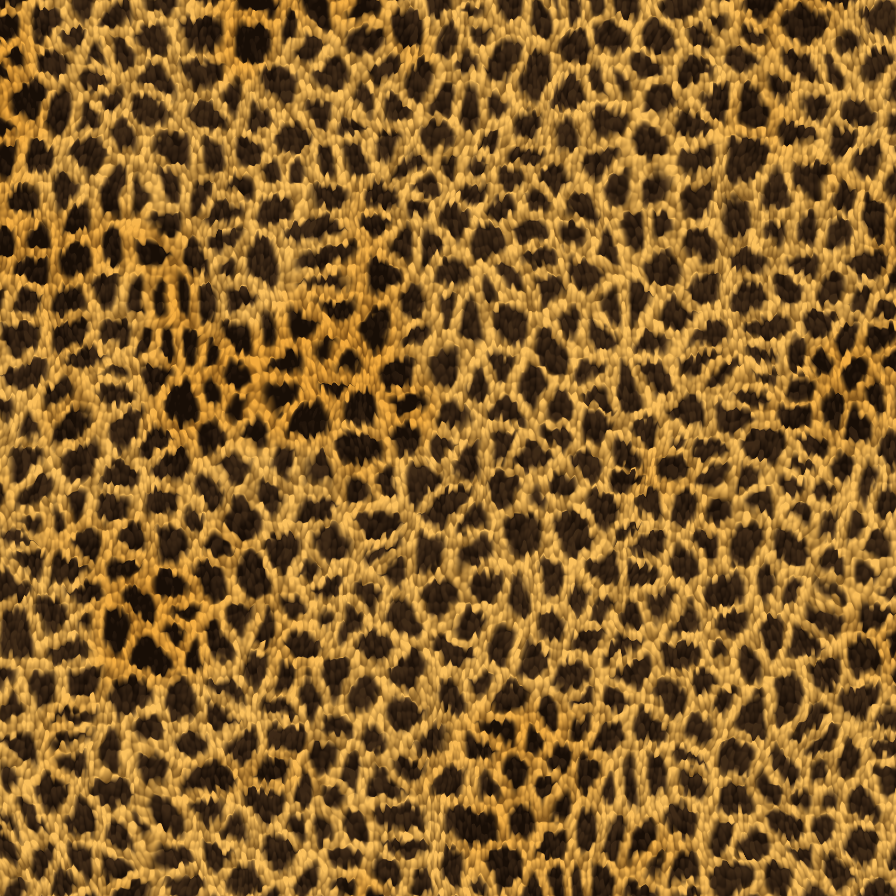
Reproduce this texture procedurally as a Shadertoy shader.

```glsl
#define SPOTS 23.5              // spot cells across the canvas
#define JITTER 0.86             // irregularity of the spot layout
#define GAP 0.155               // half width of the golden lanes, in cells
#define EDGE 0.085              // softness of the spot rim, in cells
#define ROUNDING 17.0           // higher gives sharper spot corners
#define HAIRS vec2(195.0, 98.0) // hair tufts across and up
#define RAGGED 0.0105           // how far hairs carry colour over a rim
#define FUR_SHADOW vec3(0.53, 0.37, 0.145)
#define FUR_LIGHT vec3(0.985, 0.755, 0.365)
#define SPOT_DARK vec3(0.095, 0.055, 0.025)
#define SPOT_PALE vec3(0.28, 0.19, 0.105)

vec2 hash2(vec2 p) {
    vec3 q = fract(p.xyx * vec3(0.1031, 0.1030, 0.0973));
    q += dot(q, q.yzx + 33.33);
    return fract((q.xx + q.yz) * q.zy);
}

float noise(vec2 p) {
    vec2 i = floor(p), f = fract(p);
    f = f * f * (3.0 - 2.0 * f);
    float low = mix(hash2(i).x, hash2(i + vec2(1, 0)).x, f.x);
    float high = mix(hash2(i + vec2(0, 1)).x, hash2(i + vec2(1, 1)).x, f.x);
    return mix(low, high, f.y);
}

vec2 spotCentre(vec2 cell) {
    return cell + 0.5 + JITTER * (hash2(cell + 71.0) - 0.5);
}

// Rounded distance from p to the border of its Voronoi cell
float laneDistance(vec2 p) {
    vec2 base = floor(p), home = base, toHome = vec2(9.0);
    for (int y = -1; y <= 1; y++)
    for (int x = -1; x <= 1; x++) {
        vec2 cell = base + vec2(x, y);
        vec2 d = spotCentre(cell) - p;
        if (dot(d, d) < dot(toHome, toHome)) {
            toHome = d;
            home = cell;
        }
    }
    float sum = 0.0;
    for (int y = -2; y <= 2; y++)
    for (int x = -2; x <= 2; x++) {
        if (x == 0 && y == 0) continue;
        vec2 d = spotCentre(home + vec2(x, y)) - p;
        float border = dot(0.5 * (d + toHome), normalize(d - toHome));
        sum += exp(-ROUNDING * border);
    }
    return -log(sum) / ROUNDING;
}

// Blended tufts: x is brightness, y is the reach of the hair
vec2 fur(vec2 p) {
    vec2 q = p * HAIRS, base = floor(q), total = vec2(0.0);
    float weights = 0.0;
    for (int y = -1; y <= 1; y++)
    for (int x = -1; x <= 1; x++) {
        vec2 cell = base + vec2(x, y);
        vec2 d = q - cell - 0.5 - 0.8 * (hash2(cell) - 0.5);
        vec2 tuft = hash2(cell + 217.0);
        float w = exp(-7.0 * dot(d, d));
        float gloss = tuft.x + 0.7 * d.y - 0.9 * d.x * d.x;
        total += w * vec2(gloss, tuft.y + 0.4 * d.y);
        weights += w;
    }
    return total / weights;
}

void mainImage(out vec4 fragColor, in vec2 fragCoord) {
    vec2 uv = fragCoord / iResolution.y;

    // Hairs lean a little to either side
    vec2 lean = uv;
    lean.x += 0.022 * noise(uv * 9.0) + 0.007 * noise(uv * 38.0 + 5.0);
    vec2 hair = fur(lean);
    float fine = noise(lean * HAIRS * vec2(1.6, 1.2));
    float gloss = clamp(0.66 + 0.95 * (hair.x - 0.44) + 0.2 * (fine - 0.5), 0.0, 1.0);

    // Spots on a turned, bent grid, with rims frayed along the hairs
    vec2 root = uv + vec2(0.0, RAGGED * (0.5 - hair.y));
    vec2 bend = vec2(noise(root * 7.0), noise(root * 7.0 + 31.0));
    vec2 wobble = vec2(noise(root * 45.0), noise(root * 45.0 + 17.0));
    vec2 turned = mat2(0.83, 0.56, -0.56, 0.83) * root * SPOTS;
    float lane = laneDistance(turned + 0.9 * bend + 0.22 * wobble + 40.0);
    float spot = smoothstep(GAP - EDGE, GAP + EDGE, lane);

    // Broad patches of richer, deeper colour
    float patches = 0.6 * noise(uv * 7.0 + 3.0) + 0.4 * noise(uv * 15.0 + 8.0);
    float rich = smoothstep(0.42, 0.85, patches);

    vec3 gold = mix(FUR_SHADOW, FUR_LIGHT, gloss);
    gold *= mix(vec3(1.0), vec3(0.97, 0.89, 0.66), rich);
    float pale = clamp(0.08 + 0.75 * gloss - 0.65 * rich, 0.0, 1.0);
    vec3 dark = mix(SPOT_DARK, SPOT_PALE, pale);

    fragColor = vec4(mix(gold, dark, spot), 1.0);
}
```
